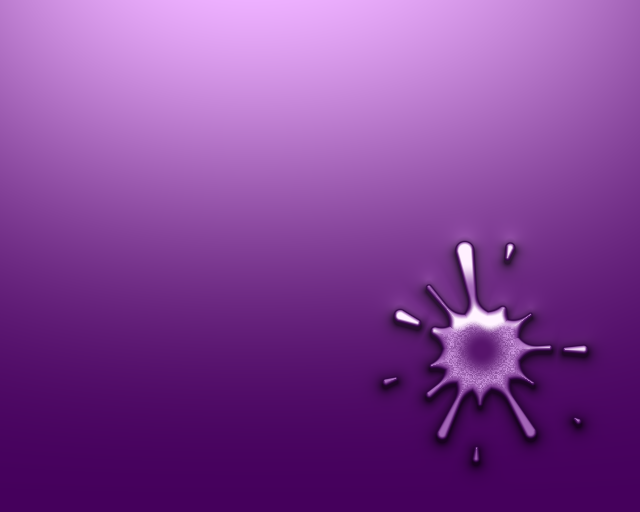
Give the GLSL for this background, as a Shadertoy shader.

```glsl
// Violet gradient backdrop with a glossy liquid splat and loose droplets.

const vec2 SPLAT_CENTER = vec2(0.941, 0.316);

// Arms: angle, reach, tip radius
const vec3 ARMS[12] = vec3[](
    vec3(1.74, 0.203, 0.019), vec3(2.27, 0.162, 0.006),
    vec3(2.75, 0.102, 0.008), vec3(3.44, 0.104, 0.004),
    vec3(3.84, 0.136, 0.007), vec3(4.27, 0.184, 0.011),
    vec3(4.68, 0.106, 0.004), vec3(5.25, 0.190, 0.012),
    vec3(5.71, 0.120, 0.004), vec3(0.04, 0.134, 0.006),
    vec3(0.63, 0.119, 0.004), vec3(1.09, 0.092, 0.004));

// Droplets: angle, distance, half length, radius
const vec4 DROPS[6] = vec4[](
    vec4(1.30, 0.198, 0.010, 0.010), vec4(2.74, 0.155, 0.018, 0.013),
    vec4(0.01, 0.181, 0.018, 0.009), vec4(3.46, 0.187, 0.010, 0.007),
    vec4(5.65, 0.230, 0.004, 0.006), vec4(4.66, 0.202, 0.010, 0.007));

float hash(vec2 p) {
    return fract(sin(dot(p, vec2(127.1, 311.7))) * 43758.5);
}

vec2 direction(float angle) {
    return vec2(cos(angle), sin(angle));
}

// Capsule whose radius changes from ra to rb
float taper(vec2 p, vec2 a, vec2 b, float ra, float rb) {
    vec2 axis = b - a;
    float h = clamp(dot(p - a, axis) / dot(axis, axis), 0.0, 1.0);
    return length(p - a - axis * h) - mix(ra, rb, h);
}

float smoothMin(float a, float b, float k) {
    float h = max(k - abs(a - b), 0.0) / k;
    return min(a, b) - 0.25 * k * h * h;
}

// Signed distance to all of the liquid, relative to the splat center
float liquid(vec2 q) {
    float arms = 1e3;
    for (int i = 0; i < 12; i++) {
        vec2 dir = direction(ARMS[i].x);
        arms = min(arms, taper(q, dir * 0.06, dir * (ARMS[i].y - 0.3 * ARMS[i].z), 0.004, ARMS[i].z));
    }
    float d = smoothMin(length(q) - 0.074, arms, 0.04);
    for (int i = 0; i < 6; i++) {
        vec4 drop = DROPS[i];
        vec2 dir = direction(drop.x);
        d = min(d, taper(q, dir * (drop.y - drop.z), dir * (drop.y + drop.z), 0.6 * drop.w, drop.w));
    }
    return d;
}

// Vertical fade, brightest at the top left of center
vec3 backdrop(vec2 p) {
    float y = clamp(p.y, 0.0, 1.0);
    float fade = 0.5 * (pow(smoothstep(0.0, 1.0, y), 1.5) + pow(y, 1.6));
    float dx = p.x - 0.49;
    fade *= 1.0 - (dx < 0.0 ? 1.25 : 0.78) * dx * dx;
    return mix(vec3(0.27, 0.0, 0.36), vec3(0.93, 0.69, 1.0), fade);
}

vec3 shadeLiquid(vec2 q, float depth, vec2 normal) {
    float r = length(q);
    float body = 1.0 - smoothstep(0.08, 0.105, r);
    float upper = smoothstep(-0.03, 0.01, q.y);

    // Dark rim rising to a lavender surface
    vec3 col = mix(vec3(0.20, 0.01, 0.28), vec3(0.50, 0.24, 0.58), smoothstep(0.0, 0.006, depth));

    // Grainy body with a dark pool in its middle
    float grain = hash(floor(q * 450.0)) - 0.5;
    vec3 surface = mix(vec3(0.34, 0.08, 0.42), vec3(0.70, 0.48, 0.77), smoothstep(0.012, 0.065, r));
    surface += 0.22 * grain * smoothstep(0.02, 0.06, r);
    col = mix(col, surface, body * smoothstep(0.003, 0.014, depth));

    // Reflections: edge sheen, bright cap, cores of arms and drops
    float sheen = smoothstep(0.2, 0.9, normal.y) * smoothstep(0.001, 0.004, depth)
                * (1.0 - smoothstep(0.006, 0.018, depth));
    col = mix(col, vec3(0.84, 0.62, 0.91), 0.6 * sheen);
    float cap = smoothstep(0.036, 0.056, q.y + 0.005 * sin(q.x * 95.0)) * smoothstep(0.003, 0.010, depth);
    col = mix(col, vec3(1.0, 0.95, 1.0), cap * body);
    float core = smoothstep(0.003, 0.008, depth) * (1.0 - body);
    float lowerNeck = smoothstep(0.12, 0.17, q.y) + 1.0 - smoothstep(0.07, 0.11, q.y);
    vec3 coreColor = mix(vec3(0.64, 0.40, 0.72), vec3(1.0, 0.94, 1.0), upper * min(lowerNeck, 1.0));
    return mix(col, coreColor, core);
}

void mainImage(out vec4 fragColor, in vec2 fragCoord) {
    vec2 p = fragCoord / iResolution.y;
    vec2 q = p - SPLAT_CENTER;
    float pixel = 1.0 / iResolution.y;
    vec3 col = backdrop(p);

    // Light halo above and soft shadow below the liquid
    float halo = exp(-70.0 * max(liquid(q - vec2(0.0, 0.010)), 0.0));
    col += vec3(0.16, 0.12, 0.17) * halo * smoothstep(-0.05, 0.12, q.y);
    float shadow = exp(-95.0 * max(liquid(q + vec2(0.0, 0.007)), 0.0));
    col *= 1.0 - 0.65 * shadow;

    // Liquid surface
    float d = liquid(q);
    vec2 e = vec2(0.001, 0.0);
    vec2 slope = vec2(liquid(q + e.xy) - d, liquid(q + e.yx) - d);
    vec2 normal = slope / max(length(slope), 1e-5);
    col = mix(col, shadeLiquid(q, -d, normal), 1.0 - smoothstep(-pixel, pixel, d));

    fragColor = vec4(clamp(col, 0.0, 1.0), 1.0);
}
```
